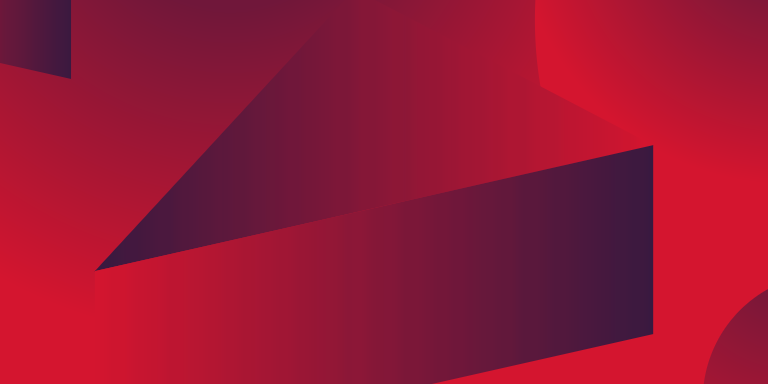
A Shadertoy shader for this background:

```glsl
// Folded paper ribbon in plum and crimson over soft radial glows.
// Half-planes and circles make the masks; each shape reads one two-colour
// ramp, with faint vertical banding from 1D gradient noise on the folds.

#define PLUM vec3(0.22, 0.097, 0.25)
#define CRIMSON vec3(0.832, 0.082, 0.183)
#define FOLD_LEFT vec2(0.247, 0.294)
#define FOLD_RIGHT vec2(1.701, 0.622)
#define RIBBON_HEIGHT 0.492
#define BAND_FREQUENCY 26.0
#define BAND_STRENGTH 0.035

// Random slope in -1..1 for a lattice point
float hashSlope(float cell) {
    return 2.0 * fract(sin(cell * 127.1) * 437.58) - 1.0;
}

float gradientNoise(float x) {
    float cell = floor(x);
    float f = x - cell;
    float blend = f * f * f * (f * (f * 6.0 - 15.0) + 10.0);
    return mix(hashSlope(cell) * f, hashSlope(cell + 1.0) * (f - 1.0), blend);
}

vec3 ramp(float t) {
    return mix(PLUM, CRIMSON, clamp(t, 0.0, 1.0));
}

// Ramp value growing with distance from a centre
float glow(vec2 p, vec2 centre, float innerRadius, float outerRadius, float innerValue) {
    float t = (distance(p, centre) - innerRadius) / (outerRadius - innerRadius);
    return mix(innerValue, 1.0, clamp(t, 0.0, 1.0));
}

// Signed distance to a sloped line, negative below it
float lineDistance(vec2 p, vec2 point, float slope) {
    return (p.y - point.y - slope * (p.x - point.x)) / sqrt(1.0 + slope * slope);
}

float circleDistance(vec2 p, vec2 centre, float radius) {
    return distance(p, centre) - radius;
}

// Antialiased coverage of the negative side
float fillMask(float d) {
    return clamp(0.5 - d * iResolution.y, 0.0, 1.0);
}

void mainImage(out vec4 fragColor, in vec2 fragCoord) {
    vec2 p = fragCoord / iResolution.y;
    float bands = BAND_STRENGTH * gradientNoise(p.x * BAND_FREQUENCY);

    // Backdrop, darkest above the upper left
    vec3 color = ramp(glow(p, vec2(0.60, 1.34), 0.365, 1.224, 0.36));

    // Large disc on the right
    float disc = circleDistance(p, vec2(2.435, 0.948), 1.042);
    float discTone = glow(p, vec2(2.057, 1.234), 0.234, 0.716, 0.46);
    color = mix(color, ramp(discTone), fillMask(disc));

    // Upper fold: triangle from plum on the left to crimson on the right
    vec2 foldSpan = FOLD_RIGHT - FOLD_LEFT;
    float foldSlope = foldSpan.y / foldSpan.x;
    float foldLine = lineDistance(p, FOLD_LEFT, foldSlope);
    float across = (p.x - FOLD_LEFT.x) / foldSpan.x;
    float triangle = max(-foldLine, max(lineDistance(p, FOLD_LEFT, 1.084),
                                        lineDistance(p, FOLD_RIGHT, -0.5216)));
    color = mix(color, ramp(across + bands), fillMask(triangle));

    // Lower fold: slanted ribbon with the ramp reversed
    float lowerLine = lineDistance(p, FOLD_LEFT - vec2(0.0, RIBBON_HEIGHT), foldSlope);
    float sides = max(FOLD_LEFT.x - p.x, p.x - FOLD_RIGHT.x);
    float ribbon = max(max(foldLine, -lowerLine), sides);
    color = mix(color, ramp(1.0 - across + bands), fillMask(ribbon));

    // Ribbon end in the upper left corner
    float tab = max(p.x - 0.185, -lineDistance(p, vec2(0.0, 0.836), -0.225));
    color = mix(color, ramp(0.34 - 1.8 * p.x + bands), fillMask(tab));

    // Small disc in the lower right corner
    float cornerDisc = circleDistance(p, vec2(2.161, -0.042), 0.331);
    float cornerTone = glow(p, vec2(2.057, 0.323), 0.117, 0.73, 0.43);
    color = mix(color, ramp(cornerTone), fillMask(cornerDisc));

    fragColor = vec4(color, 1.0);
}
```
